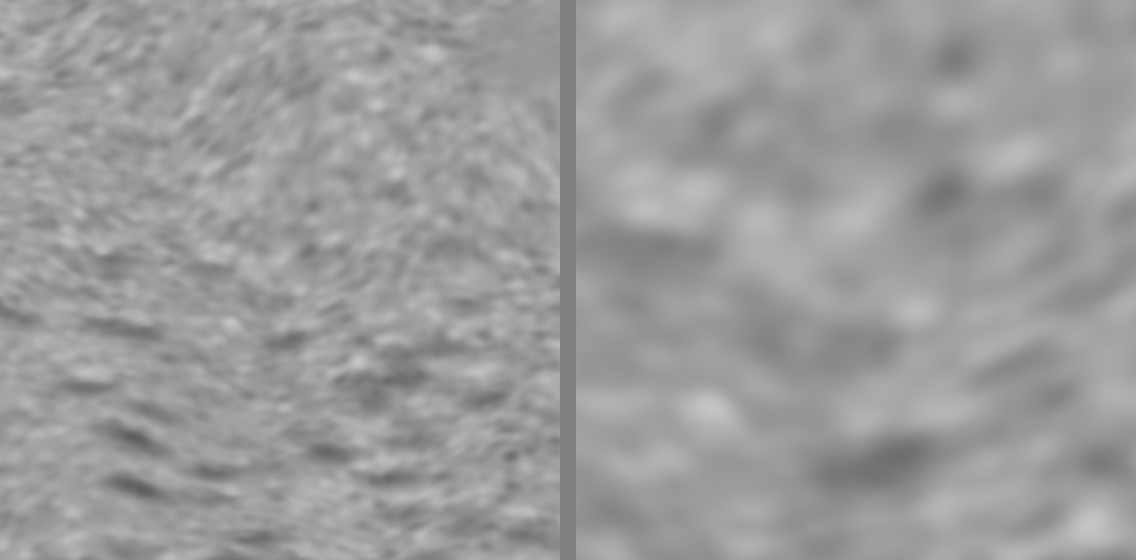
Left, the full canvas; right, a detail of the centre.
This texture is drawn by a three.js fragment shader. Its source:

```glsl
// Soft grey, wind-combed grain with scattered dark horizontal streaks.
varying vec2 vUv;

vec3 hash3(vec2 cell) {
  vec3 q = vec3(dot(cell, vec2(127.1, 311.7)),
                dot(cell, vec2(269.5, 183.3)),
                dot(cell, vec2(419.2, 371.9)));
  return fract(sin(q) * 43758.5);
}

// Cellular noise: one soft lump per cell.
// x sums light and dark lumps, y sums only the rare strong ones.
vec2 lumps(vec2 p) {
  vec2 home = floor(p);
  vec2 sum = vec2(0.0);
  for (int j = -1; j <= 1; j++) {
    for (int i = -1; i <= 1; i++) {
      vec2 cell = home + vec2(float(i), float(j));
      vec3 rnd = hash3(cell);
      vec2 d = p - cell - rnd.xy;
      float falloff = max(0.0, 1.0 - dot(d, d));
      falloff *= falloff * falloff;
      sum += falloff * vec2(rnd.z * 2.0 - 1.0, smoothstep(0.62, 0.95, rnd.z));
    }
  }
  return sum;
}

// Gentle bending of the horizontal flow.
vec2 bend(vec2 p) {
  float lift = 0.022 * sin(p.x * 7.0 + p.y * 4.0) + 0.008 * sin(p.x * 17.0 - p.y * 9.0);
  float tilt = 0.16 * p.x * smoothstep(0.45, 1.0, p.y);
  return vec2(p.x, p.y - lift - tilt);
}

void main() {
  vec2 flow = bend(vUv);

  // Fine and medium grain
  float fine = lumps(flow * vec2(34.0, 56.0) + 13.0).x;
  float medium = lumps(flow * vec2(17.0, 38.0) + 71.0).x;
  float speck = lumps(flow * vec2(52.0, 74.0) + 37.0).x;

  // Dark streaks with ragged outlines, and a pale rim above each
  vec2 ragged = flow + vec2(0.012, 0.004) * vec2(medium, fine);
  float streak = lumps(ragged * vec2(11.0, 29.0) + 5.0).y;
  float rim = lumps((ragged - vec2(0.0, 0.029)) * vec2(11.0, 29.0) + 5.0).y;
  float lower = 1.0 - smoothstep(0.25, 0.75, vUv.y);
  float depth = mix(0.05, 0.19, lower);

  // Calm patches: upper right corner and lower left
  float corner = 1.0 - smoothstep(0.04, 0.19, length((vUv - vec2(0.97, 0.91)) * vec2(0.8, 1.2)));
  float hollow = 1.0 - smoothstep(0.05, 0.4, length(vUv - vec2(0.25, 0.15)));
  float grainAmount = (1.0 - 0.75 * corner) * (1.0 - 0.4 * hollow);

  float grain = 0.085 * fine + 0.055 * medium + 0.03 * speck;
  float grey = 0.622 + grain * grainAmount;
  grey -= depth * streak * (1.0 + 0.35 * fine) * (1.0 - corner);
  grey += 0.3 * depth * rim * (1.0 - corner);
  grey -= 0.025 * corner;
  grey += 0.008 * sin(vUv.x * 9.0 + 2.0 * sin(vUv.y * 8.0));

  gl_FragColor = vec4(vec3(clamp(grey, 0.28, 0.8)), 1.0);
}
```
